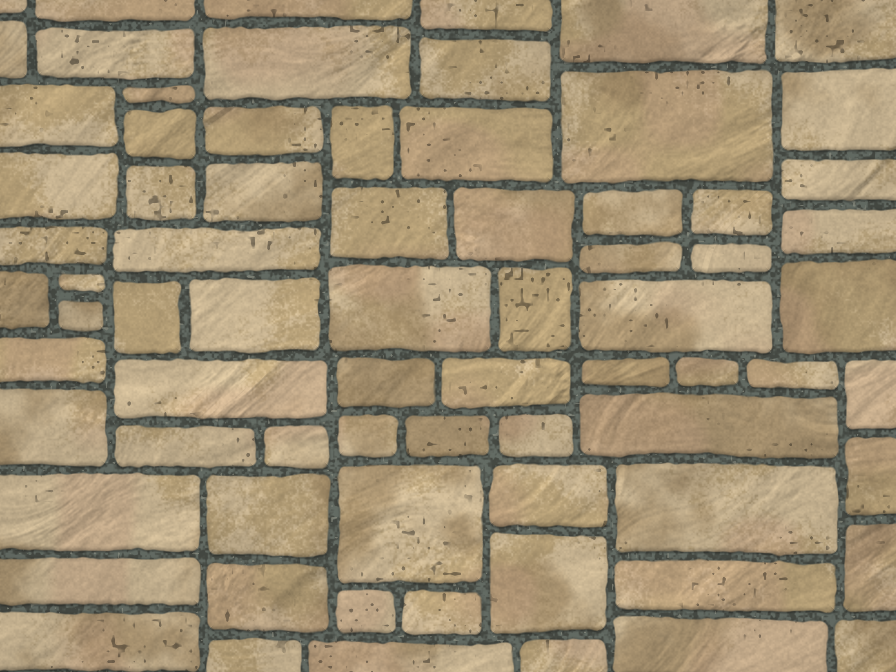
Write a Shadertoy shader that draws this texture.

```glsl
const vec2 CELL = vec2(0.32, 0.21);       // mean size of an uncut block
const float JITTER = 0.6;                 // irregularity of the joint lines
const vec2 MAX_STONE = vec2(0.40, 0.28);
const float JOINT = 0.0066;               // half width of a mortar joint
const float CORNER = 0.011;
const vec2 ORIGIN = vec2(7.3, 5.1);
const vec2 GRAIN_DIR = vec2(0.8, 0.6);    // run of the cleft ridges
const vec2 LIGHT_DIR = vec2(-0.5, 0.86);
const float RELIEF = 0.0075;
const vec3 PALE = vec3(0.755, 0.68, 0.55);
const vec3 OCHRE = vec3(0.695, 0.61, 0.455);
const vec3 BROWN = vec3(0.59, 0.505, 0.375);
const vec3 ROSE = vec3(0.72, 0.60, 0.49);
const vec3 MORTAR_DARK = vec3(0.265, 0.28, 0.255);
const vec3 MORTAR_LIGHT = vec3(0.385, 0.415, 0.385);
const vec3 GRIT = vec3(0.54, 0.55, 0.50);

vec2 hash22(vec2 p) {
    vec3 q = fract(vec3(p.xyx) * vec3(0.1031, 0.1030, 0.0973));
    q += dot(q, q.yzx + 33.33);
    return fract((q.xx + q.yz) * q.zy);
}

float noise(vec2 p) {
    vec2 i = floor(p), f = fract(p);
    f = f * f * (3.0 - 2.0 * f);
    vec2 e = vec2(0.0, 1.0);
    return mix(mix(hash22(i).x, hash22(i + e.yx).x, f.x),
               mix(hash22(i + e.xy).x, hash22(i + e.yy).x, f.x), f.y);
}

float fbm(vec2 p) {
    float sum = 0.0, amp = 0.5;
    for (int i = 0; i < 5; i++) {
        sum += amp * noise(p);
        p = mat2(1.6, 1.2, -1.2, 1.6) * p + 3.7;
        amp *= 0.5;
    }
    return sum;
}

// Interlocking joints: even cells hold a level joint, odd cells an upright one
vec2 knot(vec2 cell) {
    return cell + 0.5 + JITTER * (hash22(cell) - 0.5);
}

// Bounds of the stone around p; returns its random id
vec2 findStone(vec2 p, out vec2 lo, out vec2 hi) {
    vec2 g = p / CELL, c = floor(g), v = c, k = knot(c);
    if (mod(c.x + c.y, 2.0) < 0.5) {
        float up = step(k.y, g.y);
        v += vec2(step(knot(c + vec2(0.0, 2.0 * up - 1.0)).x, g.x), up);
    } else {
        float right = step(k.x, g.x);
        v += vec2(right, step(knot(c + vec2(2.0 * right - 1.0, 0.0)).y, g.y));
    }
    vec2 bl = knot(v - 1.0), br = knot(v - vec2(0.0, 1.0));
    vec2 tl = knot(v - vec2(1.0, 0.0)), tr = knot(v);
    bool even = mod(v.x + v.y, 2.0) < 0.5;
    lo = CELL * (even ? vec2(tl.x, bl.y) : vec2(bl.x, br.y));
    hi = CELL * (even ? vec2(br.x, tr.y) : vec2(tr.x, tl.y));

    // Cut large or slender blocks into smaller stones
    vec2 id = v;
    for (int i = 0; i < 3; i++) {
        vec2 size = hi - lo, r = hash22(id + 41.0);
        vec2 cut = mix(lo, hi, mix(0.29, 0.71, r.y));
        float side = 0.0;
        if (size.x > MAX_STONE.x || (size.x > 2.6 * size.y && r.x < 0.45)) {
            side = step(cut.x, p.x);
            if (side > 0.5) lo.x = cut.x; else hi.x = cut.x;
        } else if (size.y > min(MAX_STONE.y, 0.95 * size.x) || (size.y > 0.15 && r.x < 0.45)) {
            side = step(cut.y, p.y);
            if (side > 0.5) lo.y = cut.y; else hi.y = cut.y;
        }
        id += vec2(17.0, 31.0) + 13.0 * side;
    }
    return id;
}

// Cleft stone face: rough swells with broken ledges
float faceHeight(vec2 p) {
    vec2 q = vec2(dot(p, GRAIN_DIR) * 5.0, dot(p, vec2(-GRAIN_DIR.y, GRAIN_DIR.x)) * 9.0);
    q += 1.3 * vec2(noise(q * 0.9 + 11.0), noise(q * 0.9 + 47.0));
    float rough = fbm(q);
    float ledge = smoothstep(0.46, 0.54, 0.75 * noise(q * 0.8 + 5.0) + 0.25 * rough);
    float broken = smoothstep(0.4, 0.75, noise(q * 0.6 + 29.0));
    return rough + 0.28 * ledge * broken;
}

void mainImage(out vec4 fragColor, in vec2 fragCoord) {
    vec2 uv = fragCoord / iResolution.xy;
    vec2 p = fragCoord / iResolution.y + ORIGIN;
    float soft = max(1.0 / iResolution.y, 0.0018);

    // Slightly crooked joints and chipped stone outlines
    vec2 w = p + 0.008 * (vec2(noise(p * 6.0), noise(p * 6.0 + 31.0)) - 0.5);
    vec2 lo, hi;
    vec2 id = findStone(w, lo, hi);
    vec2 rnd = hash22(id + 3.0), tint = hash22(id + 77.0);
    vec2 fromMid = w - 0.5 * (lo + hi);
    vec2 q = abs(fromMid) - 0.5 * (hi - lo) + JOINT + CORNER;
    float d = length(max(q, 0.0)) + min(max(q.x, q.y), 0.0) - CORNER;
    d += 0.005 * (noise(p * 28.0) - 0.5) + 0.003 * (noise(p * 85.0) - 0.5);
    float below = step(q.x, q.y) * step(fromMid.y, 0.0);

    // Stone colour and relief
    vec2 s = p + 9.0 * rnd;
    float fine = 0.5 * noise(p * 190.0) + 0.5 * noise(p * 370.0) - 0.5;
    float blotch = fbm(s * 9.0) + 0.35 * (tint.x - 0.5) + 0.25 * fine;
    vec3 stone = mix(OCHRE, PALE, smoothstep(0.36, 0.58, blotch));
    stone = mix(stone, BROWN, 0.75 * smoothstep(0.52, 0.72, fbm(s * 7.0 + 19.0) + 0.12 * (tint.y - 0.5)));
    stone = mix(stone, ROSE, 0.45 * smoothstep(0.55, 0.75, noise(s * 8.0 + 53.0)));
    float slope = (faceHeight(s) - faceHeight(s + 0.003 * LIGHT_DIR)) / 0.003;
    stone *= 1.0 + clamp(RELIEF * slope, -0.22, 0.11) + 0.13 * fine + 0.06 * (rnd.y - 0.5);
    float pits = smoothstep(0.80, 0.92, noise(p * 130.0)) * smoothstep(0.56, 0.72, noise(s * 11.0 + 7.0));
    stone *= 1.0 - 0.35 * pits;
    float rim = smoothstep(-0.008, 0.0, d);
    stone *= 1.0 - rim * mix(0.06, 0.22, below);

    // Gritty mortar, shaded under each stone
    float sand = 0.5 * noise(p * 140.0) + 0.5 * noise(p * 290.0);
    vec3 mortar = mix(MORTAR_DARK, MORTAR_LIGHT, smoothstep(0.28, 0.68, sand));
    mortar = mix(mortar, GRIT, 0.7 * smoothstep(0.87, 0.96, noise(p * 170.0 + 13.0)));
    mortar *= 1.0 - mix(0.12, 0.32, below) * smoothstep(0.005, 0.0, d);

    vec3 color = mix(stone, mortar, smoothstep(-soft, soft, d));
    color *= 1.02 - 0.12 * dot(uv - vec2(0.55, 0.45), uv - vec2(0.55, 0.45));
    fragColor = vec4(color, 1.0);
}
```
